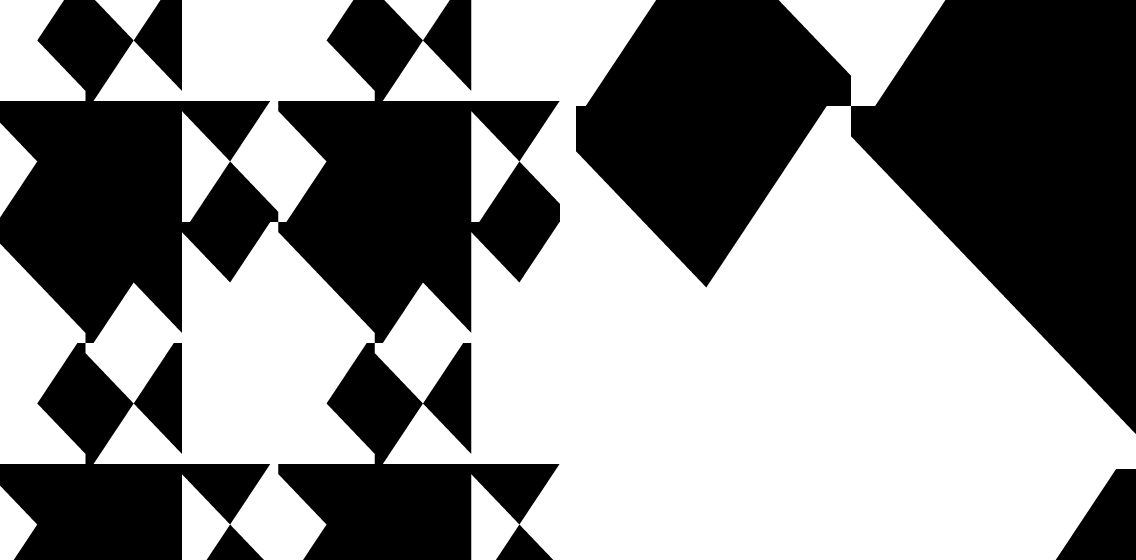
Left, the full canvas; right, a detail of the centre.
Write a Shadertoy shader that draws this pattern.

```glsl
#define CELL vec2(0.1722, 0.2161)    // cell size, canvas units
#define ORIGIN vec2(0.1526, 0.1714)  // lower left corner of one 3 x 3 block
#define BLOCK 3.0                    // cells per repeat, both ways
#define SKEW 0.833                   // tilt of the two cell diagonals
#define SAMPLES 4                    // antialiasing grid per axis
#define INK vec3(0.0)
#define PAPER vec3(1.0)

// 1 where inked: each cell is cut into four wedges by two skewed diagonals
float inked(vec2 uv) {
    vec2 p = (uv - ORIGIN) / CELL;
    vec2 cell = mod(floor(p), BLOCK);
    vec2 q = fract(p) - 0.5;

    bool above = q.y + SKEW * q.x > 0.0;
    bool right = q.x - SKEW * q.y > 0.0;

    // side wedges follow the column, top and bottom wedges the row
    bool ink;
    if (above == right) ink = right ? cell.x != 1.0 : cell.x == 0.0;
    else                ink = above ? cell.y >= 1.0 : cell.y == 2.0;
    return ink ? 1.0 : 0.0;
}

void mainImage(out vec4 fragColor, in vec2 fragCoord) {
    // average a small grid of samples to smooth every edge
    float coverage = 0.0;
    for (int j = 0; j < SAMPLES; j++) {
        for (int i = 0; i < SAMPLES; i++) {
            vec2 offset = (vec2(i, j) + 0.5) / float(SAMPLES) - 0.5;
            coverage += inked((fragCoord + offset) / iResolution.y);
        }
    }
    coverage /= float(SAMPLES * SAMPLES);
    fragColor = vec4(mix(PAPER, INK, coverage), 1.0);
}
```
